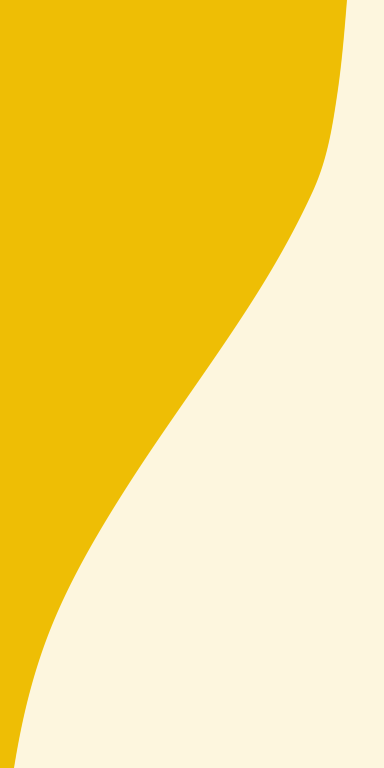
A WebGL 1 fragment shader for this background:

```glsl
precision highp float;
// Two flat fields, golden yellow and cream, split by a flowing S-shaped edge.

uniform vec2 u_resolution;

const vec3 GOLD = vec3(0.933, 0.747, 0.020);
const vec3 CREAM = vec3(0.992, 0.965, 0.870);
const float EDGE_SOFTNESS = 0.65; // half width of the blend, in pixels

// Edge knots from bottom to top: height, horizontal position, slope
const vec3 KNOT_0 = vec3(0.0, 0.0365, 0.32);
const vec3 KNOT_1 = vec3(0.1875, 0.1367, 0.82);
const vec3 KNOT_2 = vec3(0.375, 0.342, 1.29);
const vec3 KNOT_3 = vec3(0.625, 0.6784, 1.24);
const vec3 KNOT_4 = vec3(0.75, 0.8138, 0.92);
const vec3 KNOT_5 = vec3(0.875, 0.8776, 0.30);
const vec3 KNOT_6 = vec3(1.0, 0.9036, 0.16);

// Cubic Hermite span between two knots
float hermite(float y, vec3 a, vec3 b) {
  float span = b.x - a.x;
  float t = (y - a.x) / span;
  float s = 1.0 - t;
  return mix(a.y, b.y, t * t * (3.0 - 2.0 * t))
       + span * t * s * (a.z * s - b.z * t);
}

// Horizontal position of the edge at a given height
float edgeAt(float y) {
  if (y < KNOT_1.x) return hermite(y, KNOT_0, KNOT_1);
  if (y < KNOT_2.x) return hermite(y, KNOT_1, KNOT_2);
  if (y < KNOT_3.x) return hermite(y, KNOT_2, KNOT_3);
  if (y < KNOT_4.x) return hermite(y, KNOT_3, KNOT_4);
  if (y < KNOT_5.x) return hermite(y, KNOT_4, KNOT_5);
  return hermite(y, KNOT_5, KNOT_6);
}

void main() {
  vec2 uv = gl_FragCoord.xy / u_resolution;

  // Signed distance to the edge in pixels, corrected for its slant
  float stepY = 0.002;
  float slope = (edgeAt(uv.y + stepY) - edgeAt(uv.y - stepY)) / (2.0 * stepY);
  slope *= u_resolution.x / u_resolution.y;
  float dist = (uv.x - edgeAt(uv.y)) * u_resolution.x / sqrt(1.0 + slope * slope);

  // Smooth blend across the edge
  float creamMask = smoothstep(-EDGE_SOFTNESS, EDGE_SOFTNESS, dist);
  gl_FragColor = vec4(mix(GOLD, CREAM, creamMask), 1.0);
}
```
